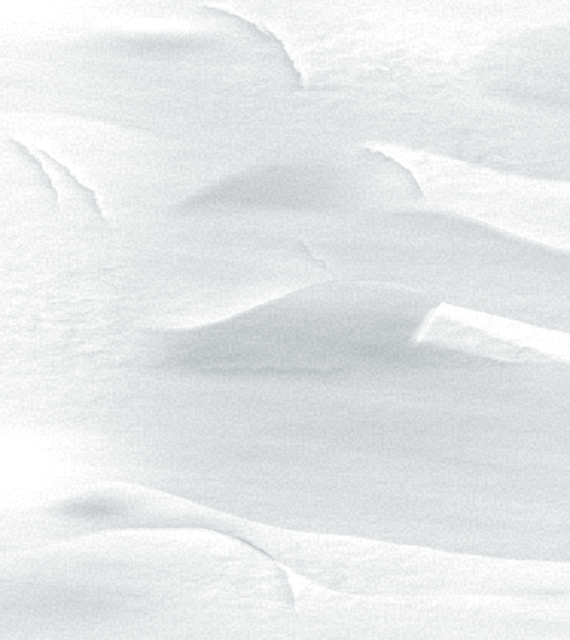
Write a WebGL 1 fragment shader that draws this texture.

```glsl
precision highp float;
// Windblown snow dunes: pale crests, soft grey hollows, carved ridges and fine grain.
uniform vec2 u_resolution;

#define BASE_TONE .885
#define SNOW_TONE .99
#define SHADE_TONE .765
#define SHADE_TINT vec3(0., .10, .14)
#define EDGE_WARP .004
#define RIDGE_WARP .018
#define RIDGE_DEPTH .13
#define CRUST .10
#define SCARPS .07
#define STREAKS .05
#define GRAIN .06

vec2 hashDir(vec2 c) {
  vec3 h = fract(c.xyx * vec3(.1031, .1030, .0973));
  h += dot(h, h.yzx + 33.33);
  float a = 6.2832 * fract((h.x + h.y) * h.z);
  return vec2(cos(a), sin(a));
}

float gradNoise(vec2 p) {
  vec2 i = floor(p), f = fract(p), e = vec2(1., 0.);
  vec2 u = f * f * f * (f * (f * 6. - 15.) + 10.);
  float a = dot(hashDir(i), f), b = dot(hashDir(i + e), f - e);
  float c = dot(hashDir(i + e.yx), f - e.yx), d = dot(hashDir(i + 1.), f - 1.);
  return mix(mix(a, b, u.x), mix(c, d, u.x), u.y);
}

float fbm(vec2 p) {
  float sum = 0., amp = .5;
  for (int i = 0; i < 4; i++) {
    sum += amp * gradNoise(p);
    p = mat2(1.6, .5, -.5, 1.9) * p + 7.3;
    amp *= .6;
  }
  return sum;
}

float glow(vec2 p, float x, float y, float rx, float ry) {
  vec2 d = (p - vec2(x, y)) / vec2(rx, ry);
  return exp(-dot(d, d));
}

// Sharp where depth crosses zero, fading further in
float bank(float depth, float soft, float fall) {
  return smoothstep(0., soft, depth) * exp(-max(depth, 0.) / fall);
}

float rise(float a, float b, float x) { return smoothstep(a, b, x); }
float drop(float a, float b, float x) { return 1. - smoothstep(a, b, x); }

// Bowed ridge between two ends: lit on one side, shaded on the other
float ridge(vec2 p, vec4 ends, float bow, float width) {
  vec2 d = ends.zw - ends.xy, q = p - ends.xy;
  float len = length(d);
  d /= len;
  float t = dot(q, d) / len;
  float s = dot(q, vec2(-d.y, d.x)) - bow * 4. * t * (1. - t);
  return rise(-.05, .2, t) * drop(.8, 1.05, t)
    * (.6 * bank(-s, .003, width) - bank(s, .003, width));
}

float ridges(vec2 p) {
  float r = ridge(p, vec4(.31, .01, .42, .06), -.015, .012);
  r += ridge(p, vec4(.41, .03, .48, .14), -.005, .018);
  r += ridge(p, vec4(.01, .21, .094, .33), -.018, .01);
  r += ridge(p, vec4(.04, .22, .175, .35), -.015, .01);
  r += ridge(p, vec4(.56, .23, .67, .31), -.02, .012);
  r += .6 * ridge(p, vec4(.46, .375, .52, .42), 0., .006);
  r += .8 * ridge(p, vec4(.36, .84, .465, .96), -.03, .012);
  return r + .4 * ridge(p, vec4(.3, .575, .56, .575), 0., .015);
}

float dunes(vec2 p) {
  float x = p.x, y = p.y, t = BASE_TONE;

  // Broad light and hollows
  t += .07 * exp(-x * x * 30.) + .06 * drop(0., .12, y);
  t += .06 * glow(p, .62, .08, .2, .07) + .09 * glow(p, 0., .73, .2, .07);
  t -= .03 * glow(p, .6, .4, .35, .05) + .055 * glow(p, .55, .66, .36, .1);

  // Far mounds
  t += .07 * glow(p, .25, .04, .1, .015) - .09 * glow(p, .25, .07, .1, .018);
  float bump = length((p - vec2(.9, .11)) / vec2(.15, .065)) - 1.;
  t += .05 * bank(bump, .2, .5) - .04 * bank(-bump, .25, .6) * rise(.1, .16, y);

  // Left snow slope
  float slope = y - .17 - .05 * rise(.05, .35, x);
  t = mix(t, SNOW_TONE, bank(slope, .012, .11) * drop(.12, .33, x));

  // Second dune: hollow, lit shoulder, trailing crest
  float arch = y - .215 - 1.25 * (x - .55) * (x - .55);
  float hollow = rise(0., .03, arch) * drop(.31, .35, y) * drop(.42, .62, x);
  t = mix(t, mix(.87, .79, rise(.23, .29, y)), hollow);
  float shoulder = y - .215 - .065 * rise(.55, .9, x);
  t = mix(t, SNOW_TONE, bank(shoulder, .012, .09) * rise(.5, .66, x));
  float tail = y - .345 + .02 * rise(.5, .64, x) - .07 * rise(.65, .92, x);
  t = mix(t, SNOW_TONE, bank(-tail, .004, .03) * rise(.62, .76, x));
  t = mix(t, .81, bank(tail, .012, .035) * rise(.5, .72, x));

  // Main dune: bright backdrop, right flank, shaded face
  float crest = y - .515 + .077 * rise(.27, .55, x) - .02 * rise(.58, .7, x);
  t = mix(t, SNOW_TONE, bank(-crest, .004, .035) * rise(.2, .3, x) * drop(.4, .6, x));
  float side = x - .69 + .67 * (y - .469);
  float flankLow = y - .535 - .03 * rise(.65, .82, x);
  float flank = rise(0., .005, y - .47 - .25 * (x - .69)) * rise(0., .006, side);
  t = mix(t, .92, flank * drop(-.004, .006, flankLow));
  t = mix(t, .82, bank(flankLow, .006, .05) * rise(.6, .68, x) * drop(.78, .86, x));
  t = mix(t, 1., flank * drop(-.004, .008, y - .49 - .38 * (x - .69)));
  float face = rise(0., .005, crest) * drop(.56, .61, y) * drop(.6, .78, x);
  face *= max(drop(0., .006, side), rise(.525, .55, y));
  face *= rise(.2, .34, x + .5 * (y - .54));
  t = mix(t, mix(.87, SHADE_TONE, rise(.44, .54, y)), face);
  t += .09 * bank(crest, .003, .005) * rise(.48, .56, x) * drop(.64, .69, x);
  t += .13 * exp(-side * side * 15000.) * rise(.475, .49, y) * drop(.525, .54, y);

  // Near dune: snow cap, pocket and winding shadow
  float cap = y - .79 + .04 * rise(.02, .17, x) - .075 * rise(.16, .48, x) - .05 * rise(.4, .88, x);
  t = mix(t, .925, rise(0., .006, cap)) + .07 * bank(cap, .005, .05);
  t -= .15 * glow(p, .15, .795, .06, .02) * rise(0., .02, cap);
  float wind = y - .86 + .033 * rise(0., .2, x) - .1 * rise(.3, .56, x);
  t = mix(t, .81, bank(-wind, .004, .018) * rise(.05, .25, x) * drop(.38, .56, x));
  t += .05 * bank(wind, .005, .03);
  return t - .08 * glow(p, .08, .94, .17, .06) - .05 * glow(p, .85, .93, .06, .015);
}

void main() {
  // Canvas-height units, measured downward from the top edge
  vec2 p = vec2(gl_FragCoord.x, u_resolution.y - gl_FragCoord.y) / u_resolution.y;
  vec2 warp = vec2(fbm(p * 22.), fbm(p * 22. + 40.));
  float tone = dunes(p + EDGE_WARP * warp) + RIDGE_DEPTH * ridges(p + RIDGE_WARP * warp);

  // Broken scarps where the wind has cut the surface
  float cut = glow(p, .58, .1, .2, .07) + glow(p, .72, .26, .12, .05)
    + glow(p, .12, .5, .16, .12) + glow(p, .77, .54, .1, .04) + glow(p, .45, .9, .2, .06);
  float layer = fract(p.y * 26. - p.x * 9. + 4. * fbm(p * vec2(9., 14.)));
  tone -= SCARPS * cut * bank(layer, .08, .2) * rise(-.1, .25, gradNoise(p * 17.));

  // Wind crust, drifting streaks and grain
  vec2 c = (p + .02 * warp) * vec2(26., 65.);
  tone += CRUST * (.3 + .7 * min(cut, 1.)) * (fbm(c) - fbm(c + vec2(.2, .35)));
  tone += STREAKS * fbm(vec2(p.x * 4., p.y * 34. - p.x * 3.));
  tone += GRAIN * gradNoise(p * 210.);

  tone = clamp(tone, 0., 1.);
  gl_FragColor = vec4(tone + (1. - tone) * SHADE_TINT, 1.);
}
```
